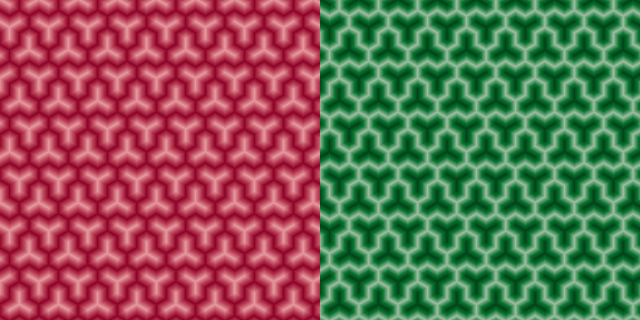
This pattern is drawn by a WebGL 1 fragment shader. Its source:

```glsl
precision highp float;
// Two square panels, crimson and green, tiled with interlocking three-lobed
// pieces. Each piece joins three hexagons; colour follows a mitred distance
// from the outline inward to the Y-shaped ridge, with faint terraces.

uniform vec2 u_resolution;

const float HEX_WIDTH = 0.0612;   // hexagon width, in canvas heights
const float ROW = 0.8660254;      // hexagon row spacing, in hexagon widths
const vec2 FIRST_PIECE = vec2(0.0297, 0.9148);

// Offset from the nearest centre of a hexagon grid with pointed tops.
vec2 hexOffset(vec2 q) {
  vec2 period = vec2(1.0, 2.0 * ROW);
  vec2 a = mod(q, period) - 0.5 * period;
  vec2 b = mod(q + 0.5 * period, period) - 0.5 * period;
  // a lies on odd rows when shifted by half a period; b lies on whole cells
  return dot(a, a) < dot(b, b) ? a : b;
}

// Unit direction from a hexagon centre to the middle of its piece.
vec2 towardMiddle(vec2 center) {
  float row = floor(center.y / ROW + 0.5);
  float band = floor((row + 2.5) / 3.0);
  float tier = row - 3.0 * band + 1.0;   // 1 top, 0 stems, -1 bottom
  float column = mod(center.x - 0.5 * band + 0.25, 2.0) - 0.25;
  if (abs(tier) < 0.5) return vec2(0.0, column < 0.5 ? 1.0 : -1.0);
  return vec2(ROW * tier * sign(column - 1.0), -0.5 * tier);
}

// Depth inside a piece: 0 on the outline, 1 along the ridge.
float pieceDepth(vec2 p) {
  vec2 q = (p - FIRST_PIECE) / HEX_WIDTH - vec2(0.0, ROW / 3.0);
  // grid rows start half a hexagon to the side of the piece's middle
  vec2 offset = hexOffset(q + vec2(0.5, 0.0));
  vec2 axis = towardMiddle(q - offset);
  float along = dot(offset, axis);
  float across = abs(offset.x * axis.y - offset.y * axis.x);
  return clamp(1.0 - max(2.0 * across, across - 2.0 * ROW * along), 0.0, 1.0);
}

// Soft steps, whose edges widen to the size of one pixel.
float terrace(float depth, float levels, float strength, float pixel) {
  float x = depth * levels;
  float blur = clamp(pixel * levels, 0.1, 1.0);
  float rise = smoothstep(0.5 - 0.5 * blur, 0.5 + 0.5 * blur, fract(x));
  return mix(depth, (floor(x) + rise) / levels, strength);
}

// Three-colour ramp with an adjustable middle stop.
vec3 ramp(vec3 rim, vec3 body, vec3 ridge, float middle, float t) {
  vec3 outer = mix(rim, body, clamp(t / middle, 0.0, 1.0));
  return mix(outer, ridge, clamp((t - middle) / (1.0 - middle), 0.0, 1.0));
}

vec3 crimsonPanel(vec2 p, float pixel) {
  float t = terrace(pieceDepth(p), 8.0, 0.7, pixel);
  return ramp(vec3(0.55, 0.01, 0.15), vec3(0.74, 0.27, 0.36),
              vec3(0.90, 0.60, 0.62), 0.5, t);
}

vec3 greenPanel(vec2 p, float pixel) {
  float t = terrace(pieceDepth(p), 8.0, 0.25, pixel);
  return ramp(vec3(0.61, 0.75, 0.63), vec3(0.04, 0.45, 0.19),
              vec3(0.00, 0.26, 0.09), 0.54, t);
}

void main() {
  vec2 p = gl_FragCoord.xy / u_resolution.y;
  float seam = 0.5 * u_resolution.x / u_resolution.y;
  float depthPerPixel = 2.0 / (HEX_WIDTH * u_resolution.y);

  // Each panel restarts the tiling at its own left edge.
  vec3 left = crimsonPanel(p, depthPerPixel);
  vec3 right = greenPanel(p - vec2(seam, 0.0), depthPerPixel);
  float side = clamp((p.x - seam) * u_resolution.y + 0.5, 0.0, 1.0);
  gl_FragColor = vec4(mix(left, right, side), 1.0);
}
```
